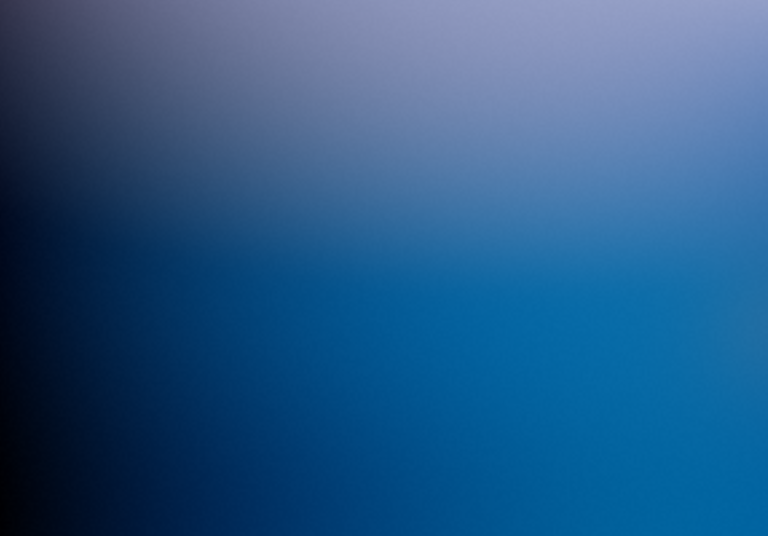
Reproduce this background procedurally as a Shadertoy shader.

```glsl
// Soft blue gradient: lavender haze melting into deep blue, fading to black at left.

// Smooth cubic through four colours spaced evenly from left to right
vec3 ramp(float x, vec3 left, vec3 midLeft, vec3 midRight, vec3 right) {
    float u = 3.0 * x;
    return left * (1.0 - u) * (2.0 - u) * (3.0 - u) / 6.0
         + midLeft * u * (2.0 - u) * (3.0 - u) / 2.0
         + midRight * u * (u - 1.0) * (3.0 - u) / 2.0
         + right * u * (u - 1.0) * (u - 2.0) / 6.0;
}

float hash(vec2 cell) {
    vec3 p = fract(vec3(cell.xyx) * 0.1031);
    p += dot(p, p.yzx + 33.33);
    return fract((p.x + p.y) * p.z);
}

// Smooth value noise
float noise(vec2 p) {
    vec2 cell = floor(p);
    vec2 f = smoothstep(0.0, 1.0, fract(p));
    float low = mix(hash(cell), hash(cell + vec2(1, 0)), f.x);
    float high = mix(hash(cell + vec2(0, 1)), hash(cell + vec2(1, 1)), f.x);
    return mix(low, high, f.y);
}

void mainImage(out vec4 fragColor, in vec2 fragCoord) {
    vec2 uv = fragCoord / iResolution.xy;

    // Horizontal colour bands, from the foot of the canvas to its top
    vec3 foot = ramp(uv.x, vec3(0.0, 0.0, 0.01), vec3(0.0, 0.18, 0.37),
                     vec3(0.0, 0.34, 0.57), vec3(0.0, 0.39, 0.63));
    vec3 horizon = ramp(uv.x, vec3(0.0, 0.03, 0.11), vec3(0.005, 0.27, 0.48),
                        vec3(0.01, 0.40, 0.64), vec3(0.07, 0.42, 0.65));
    vec3 haze = ramp(uv.x, vec3(0.09, 0.12, 0.21), vec3(0.29, 0.39, 0.54),
                     vec3(0.38, 0.51, 0.69), vec3(0.32, 0.49, 0.70));
    vec3 lavender = ramp(uv.x, vec3(0.20, 0.20, 0.29), vec3(0.47, 0.50, 0.64),
                         vec3(0.57, 0.61, 0.76), vec3(0.57, 0.62, 0.78));

    // Curved horizon, with a gently rounded start of the haze above it
    float level = 0.45 + 0.3 * (uv.x - 0.7) * (uv.x - 0.7);
    float above = (uv.y - level) / (1.0 - level);
    float rise = above + sqrt(above * above + 0.004);
    vec3 field = mix(foot, horizon, smoothstep(0.0, level, uv.y));
    vec3 color = field * (1.0 - rise) * (2.0 - rise) / 2.0
               + haze * rise * (2.0 - rise)
               + lavender * rise * (rise - 1.0) / 2.0;

    // Faint grey glow at the right edge
    vec2 glowOffset = (uv - vec2(1.0, 0.39)) / vec2(0.09, 0.13);
    color += vec3(0.06, 0.01, -0.01) * exp(-dot(glowOffset, glowOffset));

    // Very fine grain
    vec2 grainPos = 200.0 * fragCoord / iResolution.y;
    color += 0.01 * (noise(grainPos) - 0.5);

    fragColor = vec4(clamp(color, 0.0, 1.0), 1.0);
}
```
